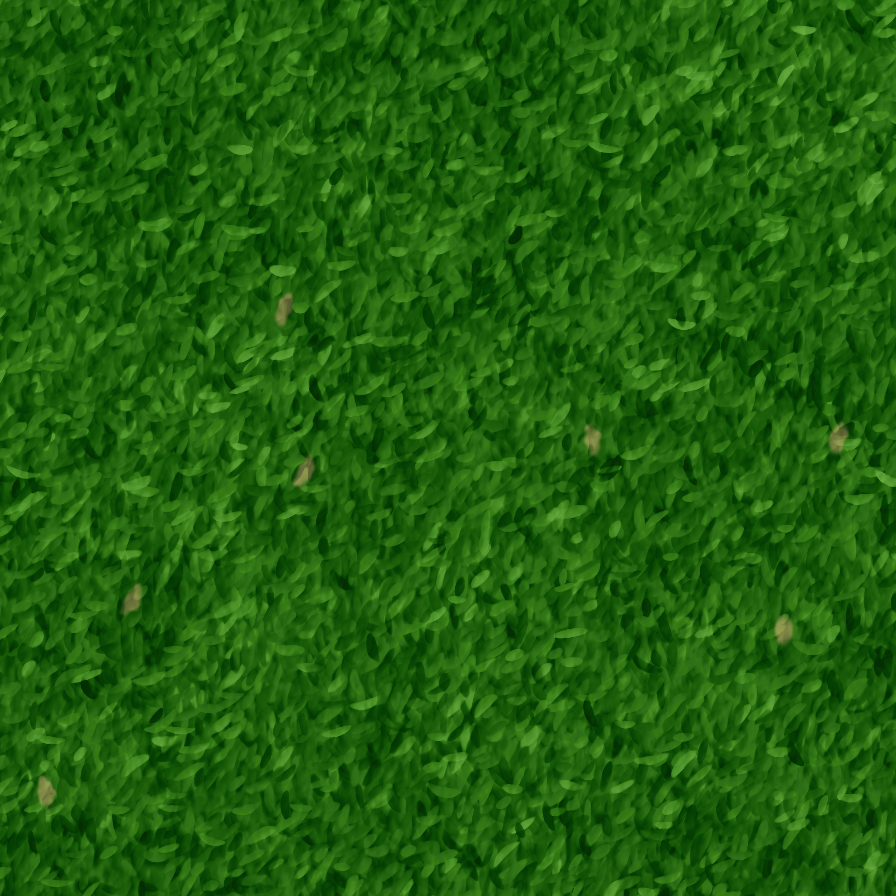
Reproduce this texture procedurally as a Shadertoy shader.

```glsl
// Dense lawn seen from above: short soft blades in mixed greens with rare straw flecks.

const float CELLS = 36.0;                      // blade cells across the canvas
const int BLADES_PER_CELL = 7;
const vec2 BLADE_MIN = vec2(0.0042, 0.010);    // half width, half length
const vec2 BLADE_MAX = vec2(0.0072, 0.022);
const float LEAN = 0.22;                       // mean tilt to the right, radians
const float SPREAD = 0.62;                     // deviation of the tilt
const float BEND = 14.0;                       // strongest blade curvature
const float OVERLAP = 5.0;                     // how firmly upper blades cover lower ones
const float EDGE_LIGHT = 0.45;
const float BLADE_CONTRAST = 0.92;
const float PATCH_CONTRAST = 0.7;
const float GRAIN_CONTRAST = 0.8;
const float STRAW_CELLS = 5.0;
const float STRAW_CHANCE = 0.12;

const vec3 SHADOW = vec3(0.02, 0.25, 0.01);
const vec3 DEEP   = vec3(0.07, 0.33, 0.02);
const vec3 BODY   = vec3(0.12, 0.38, 0.04);
const vec3 SOFT   = vec3(0.18, 0.44, 0.09);
const vec3 FRESH  = vec3(0.20, 0.48, 0.07);
const vec3 TIP    = vec3(0.29, 0.57, 0.16);
const vec3 STRAW  = vec3(0.62, 0.60, 0.34);

float hash(vec2 p) {
    return fract(sin(dot(p, vec2(127.1, 311.7))) * 43758.5);
}

vec3 hash3(vec2 p) {
    return vec3(hash(p), hash(p + 17.3), hash(p + 41.9));
}

// Three uniform values summed to a bell curve of unit deviation
float bell(vec3 h) {
    return 2.0 * (h.x + h.y + h.z - 1.5);
}

float valueNoise(vec2 p) {
    vec2 i = floor(p), f = fract(p);
    f = f * f * (3.0 - 2.0 * f);
    return mix(mix(hash(i), hash(i + vec2(1, 0)), f.x),
               mix(hash(i + vec2(0, 1)), hash(i + vec2(1, 1)), f.x), f.y);
}

vec2 rotate(vec2 p, float angle) {
    float c = cos(angle), s = sin(angle);
    return vec2(c * p.x - s * p.y, s * p.x + c * p.y);
}

// Overlapping blades, normalised to a tone of about unit deviation
float bladeTone(vec2 uv) {
    vec2 home = floor(uv * CELLS);
    float base = 0.25;
    float sum = base * 3.0 * (valueNoise(uv * vec2(150.0, 80.0)) - 0.7);
    float power = base * base;
    for (int y = -1; y <= 1; y++)
    for (int x = -1; x <= 1; x++)
    for (int i = 0; i < BLADES_PER_CELL; i++) {
        vec2 cell = home + vec2(x, y);
        vec2 seed = cell + float(i) * vec2(7.13, 3.71);
        vec3 place = hash3(seed + 0.37);
        vec3 shape = hash3(seed + 5.61);
        vec3 shade = hash3(seed + 9.83);
        vec2 size = mix(BLADE_MIN, BLADE_MAX, shape.xy);
        float tilt = LEAN + SPREAD * bell(vec3(shape.z, place.z, shade.x));
        vec2 p = rotate(uv - (cell + place.xy) / CELLS, tilt);
        p.x += BEND * (2.0 * shape.z - 1.0) * p.y * p.y;
        vec2 q = p / size;
        float cover = smoothstep(0.0, 0.85, 1.0 - dot(q, q));
        float weight = cover * exp2(OVERLAP * (place.z - 0.5));
        sum += weight * (bell(shade) + EDGE_LIGHT * q.x);
        power += weight * weight;
    }
    return sum * inversesqrt(power);
}

// Colour ramp whose stops sit at the share of each green
vec3 grassColour(float tone) {
    vec3 c = mix(SHADOW * 0.7, SHADOW, smoothstep(-2.8, -1.6, tone));
    c = mix(c, DEEP, clamp((tone + 1.64) / 0.87, 0.0, 1.0));
    c = mix(c, BODY, clamp((tone + 0.77) / 0.72, 0.0, 1.0));
    c = mix(c, SOFT, clamp((tone + 0.05) / 0.63, 0.0, 1.0));
    c = mix(c, FRESH, clamp((tone - 0.58) / 0.55, 0.0, 1.0));
    c = mix(c, TIP, clamp((tone - 1.13) / 0.75, 0.0, 1.0));
    return c + vec3(0.09, 0.08, 0.07) * clamp(tone - 1.88, 0.0, 1.2);
}

// Rare dry flecks, kept inside their cells
float strawMask(vec2 uv) {
    vec2 cell = floor(uv * STRAW_CELLS);
    vec3 h = hash3(cell + 63.7);
    vec2 centre = (cell + 0.25 + 0.5 * h.xy) / STRAW_CELLS;
    vec2 q = rotate(uv - centre, 0.7 * (h.x - 0.3)) / vec2(0.011, 0.022);
    float rough = 0.7 * (valueNoise(uv * 130.0) - 0.5);
    return step(h.z, STRAW_CHANCE) * smoothstep(0.0, 0.8, 1.0 - dot(q, q) + rough);
}

void mainImage(out vec4 fragColor, in vec2 fragCoord) {
    vec2 uv = fragCoord / iResolution.y;
    float patches = valueNoise(uv * 7.0) + 0.6 * valueNoise(uv * 17.0 + 31.0) - 0.8;
    float grain = valueNoise(rotate(uv, 0.2) * vec2(230.0, 130.0)) - 0.5;
    float tone = BLADE_CONTRAST * bladeTone(uv)
               + PATCH_CONTRAST * patches + GRAIN_CONTRAST * grain;
    vec3 colour = grassColour(tone);
    vec3 straw = STRAW * (0.92 + 0.12 * clamp(tone, -2.0, 2.0));
    colour = mix(colour, straw, 0.8 * strawMask(uv));
    fragColor = vec4(clamp(colour, 0.0, 1.0), 1.0);
}
```
